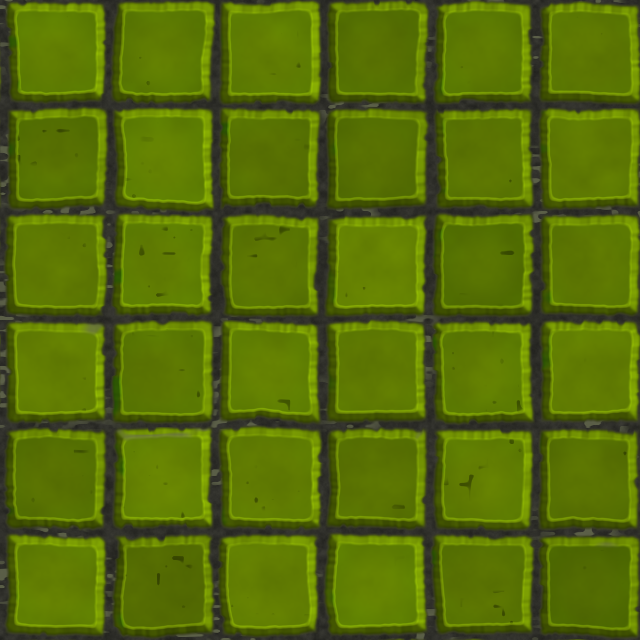
Reproduce this texture procedurally as a Shadertoy shader.

```glsl
// Worn olive-green glazed square tiles with chipped bevels and dark, rough grout.
#define TILES 6.0
#define BEVEL 0.082
#define WOBBLE 0.036
#define CHIPS 0.026
#define ROUNDING 45.0
#define TILE_VARIATION 0.20
#define GLAZE vec3(0.365, 0.465, 0.008)
#define GLAZE_GREEN vec3(0.305, 0.435, 0.004)
#define GROUT vec3(0.18, 0.18, 0.16)
#define GROUT_PALE vec3(0.40, 0.42, 0.31)

float hash(vec2 p) {
    vec3 q = fract(vec3(p.xyx) * 0.1031);
    q += dot(q, q.yzx + 33.33);
    return fract((q.x + q.y) * q.z);
}

float noise(vec2 p) {
    vec2 i = floor(p), f = fract(p);
    f = f * f * (3.0 - 2.0 * f);
    return mix(mix(hash(i), hash(i + vec2(1, 0)), f.x),
               mix(hash(i + vec2(0, 1)), hash(i + vec2(1, 1)), f.x), f.y);
}

float fbm(vec2 p) {
    float sum = 0.0, amp = 0.5;
    for (int i = 0; i < 4; i++) {
        sum += amp * noise(p);
        p = p * 2.03 + 17.1;
        amp *= 0.5;
    }
    return sum / 0.9375;
}

// Rounded minimum of the distances to the four sides
float insideDistance(vec4 d) {
    return -log(dot(exp(-ROUNDING * d), vec4(1.0))) / ROUNDING;
}

void mainImage(out vec4 fragColor, in vec2 fragCoord) {
    vec2 g = fragCoord / iResolution.xy * TILES - vec2(0.02, 0.0);
    float aa = 1.2 * TILES / iResolution.y;
    g += 0.035 * (vec2(noise(g * 1.7 + 40.0), noise(g * 1.7 + 73.0)) - 0.5);
    vec2 cell = mod(floor(g), TILES), p = fract(g);
    float tileRand = hash(cell + 5.3), hueRand = hash(cell + 31.7);

    // Ragged outer edge and smoother inner edge: left, right, bottom, top
    vec4 border = vec4(p.x, 1.0 - p.x, p.y, 1.0 - p.y);
    vec4 gap = vec4(0.052, 0.030, 0.044, 0.024);
    vec4 outer, inner, ridge;
    for (int i = 0; i < 4; i++) {
        float t = i < 2 ? p.y : p.x;
        float seed = 200.0 * hash(cell + float(i) * 9.7 + 2.0);
        float bend = WOBBLE * (noise(vec2(t * 2.5, seed)) - 0.4)
                   + 0.03 * (hash(vec2(seed, 3.0)) - 0.5) * (t - 0.5);
        float rough = noise(vec2(t * 22.0, seed + 7.0)) - 0.5;
        float chip = smoothstep(0.68, 0.95, noise(vec2(t * 10.0, seed + 13.0)));
        outer[i] = border[i] - gap[i] - bend - CHIPS * (0.6 * rough + chip);
        inner[i] = border[i] - gap[i] - bend - BEVEL
                 - 0.012 * (noise(vec2(t * 9.0, seed + 19.0)) - 0.5)
                 - 0.009 * rough;
        ridge[i] = noise(vec2(t * 30.0 + 2.0 * border[i], seed + 23.0)) - 0.5;
    }
    float edge = insideDistance(outer), rim = insideDistance(inner);
    vec4 weight = exp(-90.0 * (inner - min(min(inner.x, inner.y), min(inner.z, inner.w))));
    weight /= dot(weight, vec4(1.0));

    // Glazed face: paler centre, soft mottling and rare dark pits
    float mottle = fbm(g * 3.5 + 11.0);
    float centre = 1.0 - smoothstep(0.12, 0.46, length(p - 0.5) + 0.22 * (mottle - 0.5));
    float tone = 1.0 + TILE_VARIATION * (tileRand - 0.5);
    vec3 glaze = mix(GLAZE_GREEN, GLAZE, clamp(0.35 + 0.45 * centre + 0.5 * hueRand, 0.0, 1.0));
    glaze *= tone * (0.91 + 0.18 * mottle);
    float pit = smoothstep(0.86, 0.95, noise(g * 13.0 + 3.0)) * smoothstep(0.6, 0.8, noise(g * 3.0 + 61.0));
    vec3 face = glaze * (1.0 - 0.35 * pit);

    // Bevel lit from the upper right, with ridges across its width
    float light = dot(weight, vec4(0.70, 1.28, 0.70, 1.20));
    float stria = dot(weight, ridge);
    vec3 bevel = GLAZE * mix(1.0, tone, 0.6) * light * (1.0 + 0.24 * stria);
    bevel *= 0.80 + 0.20 * smoothstep(0.0, 0.035, edge);
    float greenStain = smoothstep(0.70, 0.90, noise(g * 5.0 + 90.0)) * weight.x;
    bevel = mix(bevel, vec3(0.12, 0.34, 0.01), 0.6 * greenStain);

    // Thin highlight where the shaded bevels meet the face
    float lineMask = 1.0 - smoothstep(0.004, 0.010 + aa, abs(rim + 0.003));
    float lineLight = dot(weight, vec4(0.42, 0.12, 0.48, 0.10));
    vec3 tile = mix(bevel, face, smoothstep(-aa, aa, rim));
    tile += vec3(0.36, 0.44, 0.02) * lineMask * lineLight;

    // Grout: lumpy, with pale crumbs and a dull green fringe
    float lumps = fbm(g * 16.0);
    vec3 ground = GROUT * (0.65 + 0.70 * lumps);
    float crumbs = smoothstep(0.60, 0.78, noise(g * vec2(12.0, 26.0) + 8.0))
                 * smoothstep(0.48, 0.75, noise(g * 1.8 + 55.0));
    ground = mix(ground, GROUT_PALE, 0.8 * crumbs);
    ground = mix(ground, vec3(0.24, 0.26, 0.13), 0.7 * smoothstep(-0.025, 0.0, edge));

    // Worn glaze exposes the body along a few upper edges
    float wear = smoothstep(0.62, 0.80, noise(g * vec2(3.0, 9.0) + 120.0))
               * step(0.72, hash(cell + 77.0)) * weight.w * (1.0 - smoothstep(-0.02, 0.03, rim));
    tile = mix(tile, GROUT_PALE, 0.65 * wear);

    vec3 color = mix(ground, tile, smoothstep(-aa, aa + 0.006, edge));
    fragColor = vec4(clamp(color, 0.0, 1.0), 1.0);
}
```
